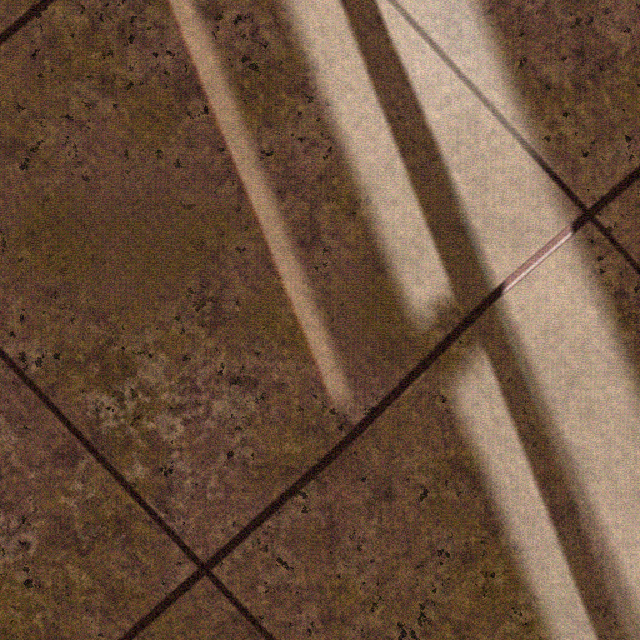
Give the GLSL for this texture, as a WebGL 1 fragment shader.

```glsl
precision highp float;
uniform vec2 u_resolution;

#define STONE_ROSE vec3(0.375, 0.255, 0.205)
#define STONE_OLIVE vec3(0.335, 0.24, 0.125)
#define STONE_DARK vec3(0.24, 0.155, 0.13)
#define STONE_PALE vec3(0.47, 0.37, 0.30)
#define SUNLIT vec3(0.735, 0.635, 0.545)
#define GROUT vec3(0.13, 0.07, 0.06)
#define GROUT_LIT vec3(0.50, 0.43, 0.38)
#define GRAIN 0.19
#define GRAIN_CELLS 512.0

float hash(vec2 p) {
  return fract(sin(dot(p, vec2(127.1, 311.7))) * 43758.5453);
}

float noise(vec2 p) {
  vec2 i = floor(p), f = fract(p);
  f = f * f * (3.0 - 2.0 * f);
  return mix(mix(hash(i), hash(i + vec2(1, 0)), f.x),
             mix(hash(i + vec2(0, 1)), hash(i + vec2(1, 1)), f.x), f.y);
}

float fbm(vec2 p) {
  float sum = 0.0, amp = 0.5;
  for (int i = 0; i < 5; i++) {
    p = mat2(1.6, 1.2, -1.2, 1.6) * p + 7.3;
    sum += amp * noise(p);
    amp *= 0.62;
  }
  return sum / 1.195;
}

float segment(vec2 p, vec2 a, vec2 b) {
  vec2 ab = b - a;
  return length(p - a - ab * clamp(dot(p - a, ab) / dot(ab, ab), 0.0, 1.0));
}

float stroke(float d, float halfWidth) {
  return 1.0 - smoothstep(halfWidth - 0.003, halfWidth + 0.003, d);
}

float edge(float x, float at, float soft) {
  return smoothstep(at - soft, at + soft, x);
}

float blob(vec2 p, vec2 center, vec2 size) {
  vec2 q = (p - center) / size;
  return exp(-dot(q, q));
}

vec3 stone(vec2 p, float below) {
  float mottle = fbm(p * 13.0 + 11.0);
  float fine = fbm(p * 50.0);
  // Worn areas lose their detail
  float worn = max(blob(p, vec2(0.20, 0.63), vec2(0.16, 0.11)),
                   0.8 * blob(p, vec2(0.57, 0.50), vec2(0.07, 0.10)));
  float detail = 1.0 - 0.85 * worn;
  float olive = smoothstep(0.36, 0.66, 0.55 * fbm(p * 4.0 + 3.0) + 0.45 * fine);
  vec3 c = mix(STONE_ROSE, STONE_OLIVE, clamp(olive + 0.2 * below + 0.2 * worn, 0.0, 1.0));
  c = mix(c, STONE_DARK, 0.6 * detail * smoothstep(0.52, 0.74, fbm(p * 10.0 + 31.0)));
  float pale = 0.3 + 0.45 * blob(p, vec2(0.27, 0.33), vec2(0.22, 0.14))
             + 0.3 * blob(p, vec2(0.05, 0.18), vec2(0.15, 0.2));
  c = mix(c, STONE_PALE, detail * pale * smoothstep(0.46, 0.68, 0.6 * mottle + 0.4 * fine));
  c *= 1.0 + 0.8 * detail * (fine - 0.49);
  float pits = smoothstep(0.63, 0.72, fbm(p * 34.0 + 60.0)) * smoothstep(0.42, 0.58, mottle);
  return c * (1.0 - 0.6 * detail * pits) * (1.0 - 0.06 * worn);
}

void main() {
  vec2 p = gl_FragCoord.xy / u_resolution;
  float drop = 1.0 - p.y;

  // Joints between the tiles
  float mainJoint = min(segment(p, vec2(0.19, -0.005), vec2(0.521, 0.290)),
                    min(segment(p, vec2(0.521, 0.290), vec2(0.768, 0.534)),
                        segment(p, vec2(0.768, 0.534), vec2(1.01, 0.741))));
  float leftJoint = segment(p, vec2(-0.01, 0.461), vec2(0.43, -0.007));
  float rightJoint = min(segment(p, vec2(0.605, 1.008), vec2(0.846, 0.746)),
                         segment(p, vec2(0.846, 0.746), vec2(1.01, 0.566)));
  float cornerJoint = segment(p, vec2(-0.01, 0.929), vec2(0.085, 1.008));
  float side = p.y - 0.534 - (p.x - 0.768) * (p.x < 0.768 ? 0.96 : 0.86);
  float below = edge(-side, 0.0, 0.01);

  // Slanted bands of light, sharp on one side and soft on the other
  float x = p.x + 0.004 * (fbm(p * 9.0) - 0.5);
  float thin = edge(x, 0.264 + 0.406 * drop, 0.005) * edge(p.y, 0.37, 0.03)
             * (1.0 - edge(x, 0.304 + 0.395 * drop, 0.016));
  float middle = edge(x, 0.446 + 0.402 * drop + 0.016 * below, 0.024)
               * (1.0 - edge(x, 0.531 + 0.388 * drop + 0.014 * below, 0.007))
               * smoothstep(0.018, 0.085, mainJoint + 0.03 * (fbm(p * 25.0) - 0.5));
  float wideRight = 1.0 - edge(x, 0.743 + 0.41 * drop, 0.03);
  float wide = edge(x, 0.586 + 0.431 * drop, 0.006 + 0.012 * drop) * wideRight;
  float penumbraAt = 0.592 + 0.39 * drop;
  float lower = smoothstep(0.2, 0.38, drop);
  float penumbra = edge(x, penumbraAt, 0.012) * wideRight * lower;
  float gap = edge(x, 0.531 + 0.395 * drop, 0.01) * wideRight;

  vec3 color = mix(stone(p, below), vec3(0.31, 0.22, 0.165), 0.45 * gap);
  vec3 lit = SUNLIT * (1.0 + 0.2 * (fbm(p * 7.0 + 5.0) - 0.5) + 0.26 * (fbm(p * 45.0) - 0.5));
  lit *= 1.03 - 0.07 * drop;
  lit += vec3(0.05, 0.07, 0.09) * blob(p, vec2(0.72, 0.96), vec2(0.13, 0.17));
  color = mix(color, lit, 0.38 * penumbra);
  color = mix(color, lit * vec3(0.89, 0.82, 0.75), 0.88 * thin);
  color = mix(color, lit, 0.94 * max(middle, wide));

  // Crack and coloured fringes
  float crack = stroke(segment(p, vec2(0.502, 0.409), vec2(0.535, 0.434)), 0.001);
  color = mix(color, vec3(0.40, 0.25, 0.19), 0.5 * crack);
  float thinFringe = exp(-pow((x - 0.262 - 0.406 * drop) / 0.004, 2.0));
  color += vec3(0.06, 0.01, 0.0) * thinFringe * edge(p.y, 0.37, 0.03);
  float coolFringe = exp(-pow((x - penumbraAt) / 0.005, 2.0));
  color += vec3(0.02, 0.06, 0.055) * coolFringe * lower * (1.0 - smoothstep(0.55, 0.7, drop));

  // Grout, paler where the light crosses it
  vec3 rightGrout = mix(GROUT, GROUT_LIT, wide * edge(p.y, 0.75, 0.035));
  color = mix(color, rightGrout, 0.9 * stroke(rightJoint, 0.005));
  float darkJoint = max(stroke(leftJoint, 0.0055), stroke(cornerJoint, 0.007));
  color = mix(color, GROUT, 0.93 * max(darkJoint, stroke(mainJoint, 0.0075)));
  float glint = edge(p.x, 0.788, 0.008) * (1.0 - edge(p.x, 0.893, 0.006));
  color = mix(color, vec3(0.62, 0.46, 0.42), glint * stroke(mainJoint, 0.008));
  color = mix(color, vec3(0.90, 0.83, 0.79), 0.85 * glint * stroke(abs(side + 0.006), 0.003));

  // Sensor grain
  vec2 cell = floor(p * GRAIN_CELLS);
  vec3 grain = vec3(hash(cell), hash(cell + 37.0), hash(cell + 91.0)) - 0.5;
  color += GRAIN * mix(vec3(grain.x), grain, 0.6);
  gl_FragColor = vec4(clamp(color, 0.0, 1.0), 1.0);
}
```
